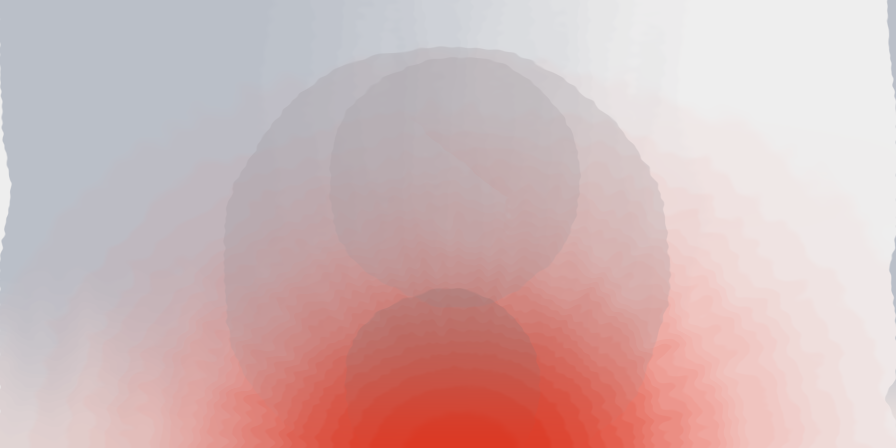
Write a WebGL 1 fragment shader that draws this background.

```glsl
precision highp float;
uniform vec2 u_resolution;

// Canvas space is 2 wide by 1 high
const vec3 COOL_GREY = vec3(0.730, 0.750, 0.785);
const vec3 PALE = vec3(0.935, 0.932, 0.932);
const vec3 WARM_PALE = vec3(0.900, 0.865, 0.860);
const vec3 CORAL = vec3(0.955, 0.400, 0.340);
const vec3 RED = vec3(0.870, 0.215, 0.130);
const vec3 SHADE = vec3(0.610, 0.580, 0.600);
const vec3 DEEP_SHADE = vec3(0.520, 0.430, 0.430);

const vec2 GLOW_CENTER = vec2(1.03, -0.03);
const float GLOW_REACH = 0.52;
const float GLOW_STRETCH = 0.82;
const float GLOW_STEPS = 26.0;
const float BASE_STEPS = 18.0;

// Discs: center x, center y, radius
const vec3 OUTER_DISC = vec3(0.995, 0.400, 0.503);
const vec3 UPPER_DISC = vec3(1.013, 0.596, 0.282);
const vec3 LOWER_DISC = vec3(0.987, 0.135, 0.221);

vec2 gradient(vec2 cell) {
  float a = 6.2832 * fract(sin(dot(cell, vec2(127.1, 311.7))) * 43758.5);
  return vec2(cos(a), sin(a));
}

float gradientNoise(vec2 p) {
  vec2 i = floor(p), f = fract(p);
  vec2 u = f * f * f * (f * (f * 6.0 - 15.0) + 10.0);
  vec2 e = vec2(1.0, 0.0);
  float low = mix(dot(gradient(i), f), dot(gradient(i + e), f - e), u.x);
  float high = mix(dot(gradient(i + e.yx), f - e.yx),
                   dot(gradient(i + 1.0), f - 1.0), u.x);
  return mix(low, high, u.y);
}

// Terraces a value, with a soft rise at the end of each step
float softSteps(float v, float count) {
  float s = v * count + 0.4;
  return (floor(s) + smoothstep(0.75, 1.0, fract(s))) / count;
}

float bump(float v, float center, float width) {
  float d = (v - center) / width;
  return exp(-d * d);
}

float discMask(vec2 p, vec3 disc, float wobble, float pixel) {
  float d = length(p - disc.xy) - disc.z + wobble;
  return 1.0 - smoothstep(-pixel, pixel, d);
}

void main() {
  vec2 p = gl_FragCoord.xy / u_resolution * vec2(2.0, 1.0);
  float pixel = 1.0 / u_resolution.y;
  float ragged = 0.007 * gradientNoise(p * vec2(28.0, 55.0));

  // Grey to pale sweep in ragged upright strips
  float strips = gradientNoise(p * vec2(13.0, 3.0));
  float sweep = smoothstep(0.5, 1.65, p.x + 0.09 * strips + 3.0 * ragged);
  vec3 color = mix(COOL_GREY, PALE, softSteps(sweep, BASE_STEPS));
  float cornerY = p.y + 0.08 * strips + 2.0 * ragged;
  float corner = (1.0 - smoothstep(0.0, 0.42, cornerY))
               * (1.0 - smoothstep(0.2, 1.0, p.x));
  color = mix(color, WARM_PALE, 0.85 * softSteps(corner, BASE_STEPS));

  // Glow smeared along arcs about its center
  vec2 q = p - GLOW_CENTER;
  float angle = atan(q.x, q.y);
  float arcs = gradientNoise(vec2(angle * 3.5, length(q) * 15.0 + angle * 2.0));
  float fray = gradientNoise(vec2(angle * 18.0, length(q) * 5.0));
  float reach = length(q * vec2(GLOW_STRETCH, 1.0));
  reach += (0.035 * arcs + 0.035 * fray) * smoothstep(0.1, 0.6, reach) + ragged;
  float glow = exp(-pow(max(reach, 0.0) / GLOW_REACH, 2.5));

  // Faint folded tongue of warmth
  float foldEdge = min(1.13, 1.82 - 1.235 * p.y) + 0.025 * fray + 2.0 * ragged;
  float fold = smoothstep(-pixel, pixel, p.x - foldEdge)
             * exp(-4.0 * max(p.x - foldEdge, 0.0))
             * smoothstep(0.42, 0.56, p.y) * (1.0 - smoothstep(0.66, 0.78, p.y));
  glow = softSteps(glow, GLOW_STEPS) + 0.06 * fold;
  color = mix(color, mix(CORAL, RED, smoothstep(0.35, 0.98, glow)),
              clamp(glow, 0.0, 1.0));

  // Translucent discs with uneven rims, melting into the glow below
  float wobble = 0.018 * gradientNoise(p * 5.0) + ragged;
  float melt = smoothstep(-0.04, 0.3, p.y);
  color = mix(color, SHADE, 0.25 * melt * discMask(p, OUTER_DISC, wobble, pixel));
  color = mix(color, SHADE, 0.21 * melt * discMask(p, UPPER_DISC, wobble, pixel));
  color = mix(color, DEEP_SHADE,
              0.24 * melt * discMask(p, LOWER_DISC, wobble, pixel));

  // Torn slivers at both sides
  float leftWidth = 0.026 * bump(p.y, 0.57, 0.1) + 0.005 * bump(p.y, 0.76, 0.09)
                  - 0.002 + ragged;
  float rightWidth = 0.02 * smoothstep(0.71, 0.95, p.y)
                   + 0.015 * bump(p.y, 0.38, 0.07)
                   + 0.024 * bump(p.y, 0.11, 0.035) - 0.002 + ragged;
  float leftTear = smoothstep(-pixel, pixel, leftWidth - p.x);
  float rightTear = smoothstep(-pixel, pixel, rightWidth - (2.0 - p.x));
  color = mix(color, PALE, leftTear);
  color = mix(color, mix(WARM_PALE, COOL_GREY, smoothstep(0.05, 0.25, p.y)),
              rightTear);

  gl_FragColor = vec4(color, 1.0);
}
```
